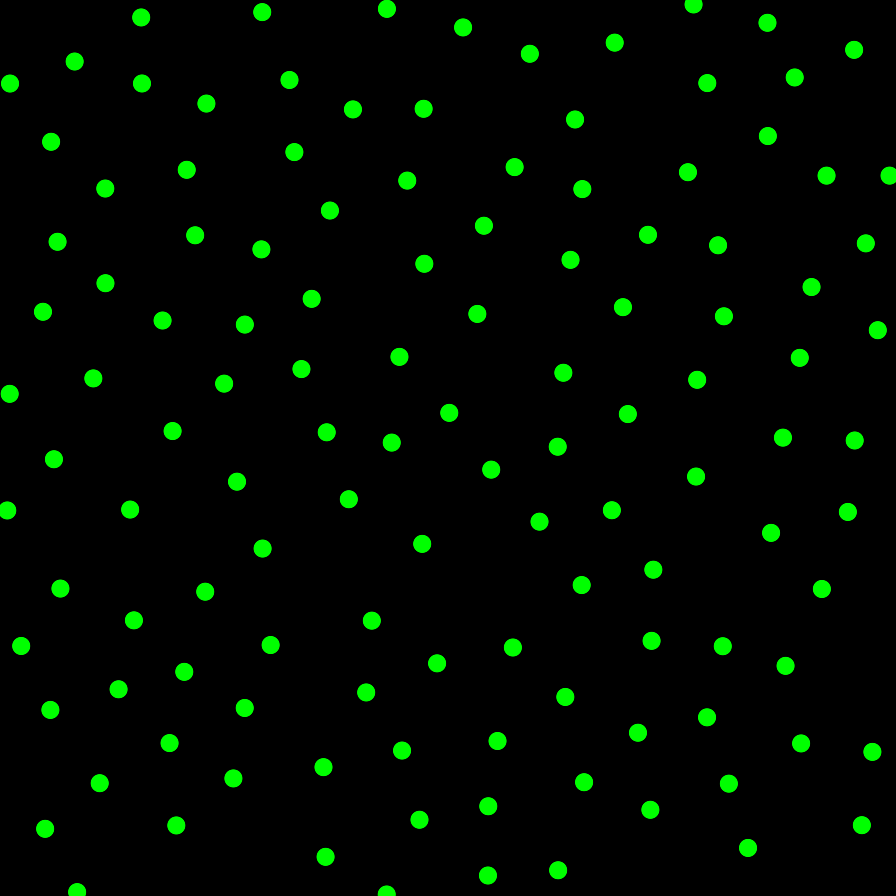
Write a WebGL 2 fragment shader that draws this pattern.

```glsl
#version 300 es
precision highp float;

#define SPACING 0.0977
#define DOT_RADIUS 0.0101
#define JITTER 0.46
#define MIN_GAP 0.82
#define LATTICE_ANGLE 0.35
#define SEED 17.0
#define DOT_COLOR vec3(0.0, 1.0, 0.0)
#define BACKGROUND vec3(0.0)

uniform vec2 u_resolution;
out vec4 fragColor;

vec2 direction(float angle) {
    return vec2(cos(angle), sin(angle));
}

// Triangular lattice: the columns are two axes 60 degrees apart
mat2 latticeAxes() {
    return mat2(direction(LATTICE_ANGLE), direction(LATTICE_ANGLE + radians(60.0)));
}

vec2 hash2(vec2 cell) {
    uvec2 v = uvec2(ivec2(cell + SEED) + 4096);
    v = v * 1664525u + 1013904223u;
    v.x += v.y * 1664525u;
    v.y += v.x * 1664525u;
    v ^= v >> 16u;
    v.x += v.y * 1664525u;
    v.y += v.x * 1664525u;
    v ^= v >> 16u;
    return vec2(v & 0xffffu) / 65536.0;
}

// Lattice point displaced uniformly within a disc
vec2 jitteredPoint(vec2 cell) {
    vec2 h = hash2(cell);
    return latticeAxes() * cell + JITTER * sqrt(h.x) * direction(radians(360.0) * h.y);
}

// Half of the move that brings two points up to the minimum gap
vec2 repulsion(vec2 point, vec2 neighbour) {
    vec2 away = point - neighbour;
    float gap = max(length(away), 1e-4);
    return 0.5 * max(MIN_GAP - gap, 0.0) * away / gap;
}

vec2 spreadPoint(vec2 cell) {
    vec2 point = jitteredPoint(cell);
    vec2 push = vec2(0.0);
    for (int i = 0; i < 9; i++) {
        vec2 offset = vec2(i % 3, i / 3) - 1.0;
        if (i != 4) push += repulsion(point, jitteredPoint(cell + offset));
    }
    return point + push;
}

// A second round of spreading evens out the remaining crowding
vec2 dotCentre(vec2 cell) {
    vec2 point = spreadPoint(cell);
    vec2 push = vec2(0.0);
    for (int i = 0; i < 9; i++) {
        vec2 offset = vec2(i % 3, i / 3) - 1.0;
        if (i != 4) push += repulsion(point, spreadPoint(cell + offset));
    }
    return point + push;
}

void main() {
    vec2 position = gl_FragCoord.xy / u_resolution.y / SPACING;
    mat2 axes = latticeAxes();
    vec2 home = round(inverse(axes) * position);

    // Distance to the nearest dot, skipping cells out of reach
    float nearest = 10.0;
    for (int i = 0; i < 9; i++) {
        vec2 cell = home + vec2(i % 3, i / 3) - 1.0;
        if (distance(position, axes * cell) < 1.2) {
            nearest = min(nearest, distance(position, dotCentre(cell)));
        }
    }

    // Disc with an edge about one pixel wide
    float edge = 0.5 / u_resolution.y;
    float coverage = 1.0 - smoothstep(-edge, edge, nearest * SPACING - DOT_RADIUS);
    fragColor = vec4(mix(BACKGROUND, DOT_COLOR, coverage), 1.0);
}
```
